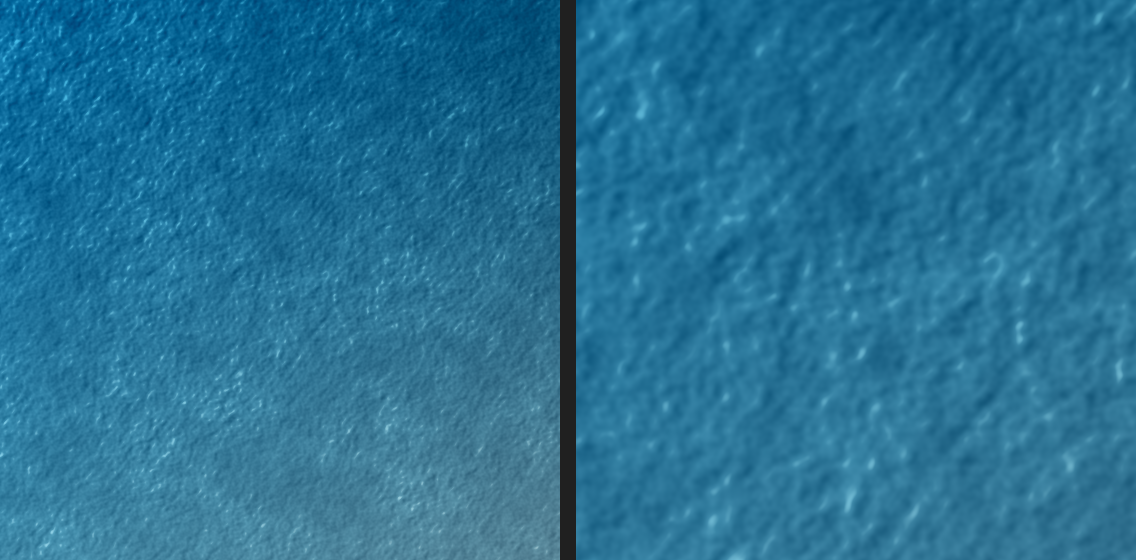
Left: the whole. Right: its middle third, enlarged.
A WebGL 2 fragment shader for this texture:

```glsl
#version 300 es
precision highp float;
// Rippled blue water seen from above: a four-corner colour gradient carries
// fine slanted wavelets, made by embossing stretched gradient noise, over
// soft mottling, with short pale glints on the steepest lit slopes.

uniform vec2 u_resolution;
out vec4 fragColor;

float hash(vec2 cell) {
    return fract(sin(dot(cell, vec2(127.1, 311.7))) * 43758.5453);
}

float cornerSlope(vec2 cell, vec2 offset) {
    float angle = 6.2832 * hash(cell);
    return dot(vec2(cos(angle), sin(angle)), offset);
}

// Gradient noise, roughly -0.7 to 0.7
float noise(vec2 p) {
    vec2 i = floor(p), f = fract(p);
    vec2 u = f * f * f * (f * (f * 6.0 - 15.0) + 10.0);
    vec2 e = vec2(1.0, 0.0);
    float low = mix(cornerSlope(i, f), cornerSlope(i + e.xy, f - e.xy), u.x);
    float high = mix(cornerSlope(i + e.yx, f - e.yx), cornerSlope(i + 1.0, f - 1.0), u.x);
    return mix(low, high, u.y);
}

// Wavelet height; x runs across the crests, y along them
float waveHeight(vec2 q) {
    float broad = noise(q * vec2(50.0, 34.0) + 9.3);
    float ripple = noise(q * vec2(98.0, 62.0));
    float fine = noise(q * vec2(165.0, 125.0) + 31.7);
    return 0.5 * broad + 0.85 * ripple + 0.55 * fine;
}

vec3 waterColour(vec2 uv) {
    vec3 bottom = mix(vec3(0.24, 0.53, 0.65), vec3(0.35, 0.53, 0.60), uv.x);
    vec3 top = mix(vec3(0.00, 0.40, 0.61), vec3(0.00, 0.32, 0.48), uv.x);
    return mix(bottom, top, uv.y);
}

void main() {
    vec2 uv = gl_FragCoord.xy / u_resolution;
    vec2 p = gl_FragCoord.xy / u_resolution.y;

    // Turn the crests up to the right and let them wander a little
    vec2 q = vec2(dot(p, vec2(0.80, -0.60)), dot(p, vec2(0.60, 0.80)));
    q += 0.008 * vec2(noise(p * 7.0), noise(p * 7.0 + 40.0));

    // Emboss: light falls across the crests
    float slope = waveHeight(q) - waveHeight(q + vec2(0.0060, 0.001));

    // Calm and choppy patches, choppiest at the upper left
    float patches = noise(p * 5.0 + 3.0) + 0.7 * noise(p * 13.0 + 17.0);
    float chop = 0.85 + 0.4 * patches + 0.4 * uv.y * (1.0 - uv.x);

    // Soft mottling between the scale of the patches and the wavelets
    float mottle = noise(q * vec2(28.0, 17.0) + 51.0)
                 + 0.9 * noise(q * vec2(52.0, 36.0) + 73.0)
                 + 0.7 * noise(q * vec2(88.0, 60.0) + 87.0);

    vec3 colour = waterColour(uv);
    colour += 0.05 * patches * vec3(0.7, 1.0, 1.0);
    colour += 0.06 * chop * mottle * vec3(0.8, 1.0, 0.95);
    colour += 0.085 * chop * slope * vec3(0.9, 1.0, 0.95);

    // Glints: cyan in the deep blue, whiter towards the bottom
    float glint = smoothstep(0.45, 1.2, chop * (slope + 0.4 * mottle));
    colour += glint * mix(vec3(0.20, 0.15, 0.12), vec3(0.08, 0.13, 0.11), uv.y);

    // Faint grain
    colour += 0.03 * noise(p * 210.0 + 5.0);

    fragColor = vec4(clamp(colour, 0.0, 1.0), 1.0);
}
```
